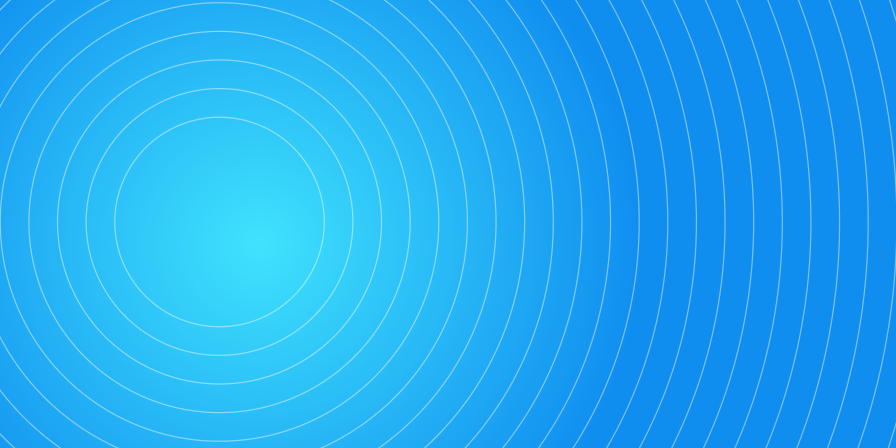
Reproduce this background procedurally as a WebGL 2 fragment shader.

```glsl
#version 300 es
precision highp float;

uniform vec2 u_resolution;
out vec4 fragColor;

// Share of a pixel covered by a line of the given width, box filtered
float lineCoverage(float dist, float width, float pixel) {
    float outer = clamp((dist + 0.5 * width) / pixel + 0.5, 0.0, 1.0);
    float inner = clamp((dist - 0.5 * width) / pixel + 0.5, 0.0, 1.0);
    return outer - inner;
}

// Signed distance to the nearest of the evenly spaced concentric rings
float ringDistance(vec2 p, float firstRadius, float spacing) {
    float r = length(p) - firstRadius;
    float index = max(round(r / spacing), 0.0);
    return r - index * spacing;
}

void main() {
    // Canvas height is one unit
    float pixel = 1.0 / u_resolution.y;
    vec2 p = gl_FragCoord.xy * pixel;

    // Radial glow from cyan into flat blue
    vec3 cyan = vec3(0.25, 0.89, 0.99);
    vec3 blue = vec3(0.06, 0.555, 0.94);
    float falloff = clamp(length(p - vec2(0.578, 0.453)) / 0.86, 0.0, 1.0);
    vec3 color = mix(cyan, blue, falloff);

    // Thin translucent rings, centred slightly off the glow
    float dist = ringDistance(p - vec2(0.490, 0.5045), 0.2338, 0.0639);
    color = mix(color, vec3(1.0), 0.45 * lineCoverage(dist, 0.0027, pixel));

    fragColor = vec4(color, 1.0);
}
```
